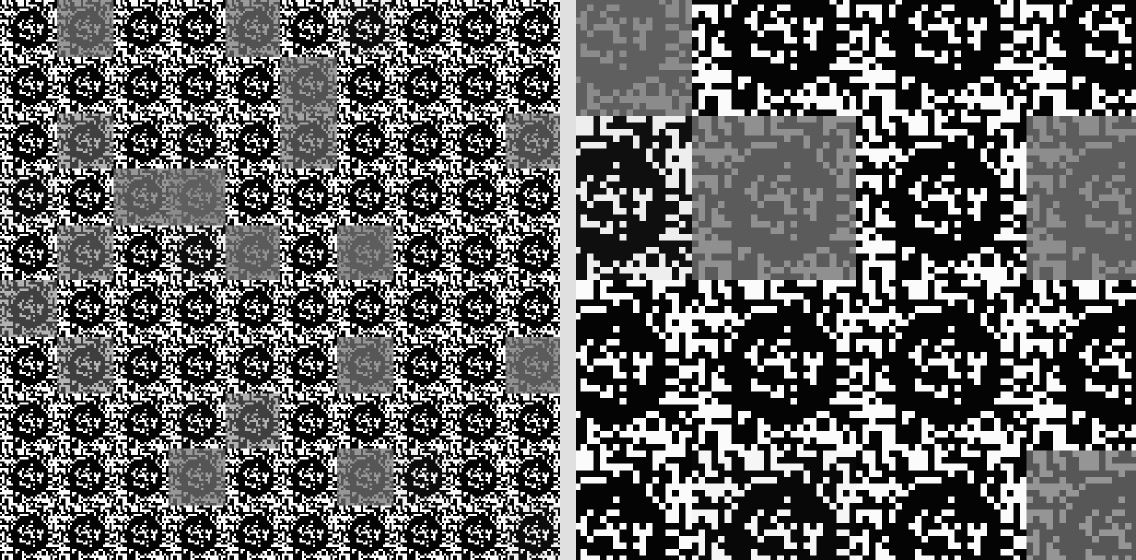
Left, the full canvas; right, a detail of the centre.
Write a WebGL 1 fragment shader that draws this pattern.

```glsl
precision highp float;
// Ten by ten identical tiles of coarse black and white grain with a dark ring, some tiles faded to grey.

uniform vec2 u_resolution;

const float TILES = 10.0;             // repeats across and down
const float GRAINS = 256.0;           // grain squares across the canvas
const vec2 RING_CENTER = vec2(13.9, 13.3); // in grains, from the tile's upper left
const vec2 RING_OUTER = vec2(8.5, 8.9);    // outer radii in grains
const float RING_INNER = 5.9;         // inner radius in grains
const float FIELD_DENSITY = 0.47;     // share of light grains outside the ring
const float CORE_DENSITY = 0.43;      // share of light grains inside the ring
const float FADED_SHARE = 0.19;       // share of strongly faded tiles
const float DIM_SHARE = 0.33;         // upper bound for slightly dimmed tiles
const float DIM_AMOUNT = 0.10;
const vec2 FADE_RANGE = vec2(0.52, 0.88);
const float FADE_GREY = 0.45;
const float BLACK = 0.015;
const float WHITE = 0.985;
const float GRAIN_SEED = 17.0;
const float FADE_SEED = 43.0;

float hash(vec2 p) {
  vec3 q = fract(p.xyx * vec3(0.1031, 0.1030, 0.0973));
  q += dot(q, q.yzx + 33.33);
  return fract((q.x + q.y) * q.z);
}

// Light (1) or dark (0) grain inside one tile
float tileGrain(vec2 grain) {
  vec2 offset = grain + 0.5 - RING_CENTER;
  float inCore = 1.0 - step(RING_INNER, length(offset));
  float inDisc = 1.0 - step(1.0, length(offset / RING_OUTER));
  float density = mix(FIELD_DENSITY, CORE_DENSITY, inCore);
  float light = 1.0 - step(density, hash(grain + GRAIN_SEED));
  return light * max(inCore, 1.0 - inDisc);
}

// How far a tile has lost its contrast
float tileFade(vec2 tile) {
  float pick = hash(tile + FADE_SEED);
  float strength = hash(tile.yx + FADE_SEED * 2.0);
  float faded = mix(FADE_RANGE.x, FADE_RANGE.y, strength);
  float dimmed = DIM_AMOUNT * strength * (1.0 - step(DIM_SHARE, pick));
  return mix(faded, dimmed, step(FADED_SHARE, pick));
}

float shade(vec2 uv) {
  float grainsPerTile = GRAINS / TILES;
  vec2 grain = floor(uv * GRAINS);
  vec2 tile = floor((grain + 0.01) / grainsPerTile);
  vec2 local = grain - ceil(tile * grainsPerTile - 0.01);
  float tone = mix(BLACK, WHITE, tileGrain(local));
  return mix(tone, FADE_GREY, tileFade(tile));
}

void main() {
  // Average four samples per pixel to smooth the grain edges
  float tone = 0.0;
  for (int i = 0; i < 4; i++) {
    float n = float(i);
    vec2 jitter = vec2(mod(n, 2.0), floor(n * 0.5)) * 0.5 - 0.25;
    vec2 uv = (gl_FragCoord.xy + jitter) / u_resolution;
    tone += shade(vec2(uv.x, 1.0 - uv.y)) * 0.25;
  }
  gl_FragColor = vec4(vec3(tone), 1.0);
}
```
